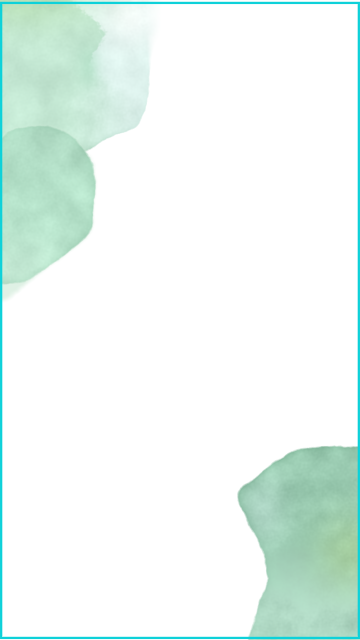
Give the GLSL for this background, as a Shadertoy shader.

```glsl
// Green watercolour washes in two corners of a white sheet with a thin cyan frame.

const vec2 SHEET = vec2(4.32, 7.68); // canvas size in sheet units

const vec3 PAPER = vec3(1.0);
const vec3 CYAN = vec3(0.05, 0.82, 0.85);
const vec3 MIST = vec3(0.87, 0.95, 0.93);
const vec3 MINT = vec3(0.77, 0.91, 0.83);
const vec3 JADE = vec3(0.71, 0.885, 0.79);
const vec3 SAGE = vec3(0.60, 0.79, 0.69);
const vec3 LIME = vec3(0.68, 0.84, 0.63);

vec2 gradientAt(vec2 cell) {
    vec2 h = vec2(dot(cell, vec2(127.1, 311.7)), dot(cell, vec2(269.5, 183.3)));
    return fract(sin(h) * 43758.5) * 2.0 - 1.0;
}

float gradientNoise(vec2 p) {
    vec2 i = floor(p), f = fract(p);
    vec2 u = f * f * f * (f * (f * 6.0 - 15.0) + 10.0);
    vec2 e = vec2(0.0, 1.0);
    float low = mix(dot(gradientAt(i), f), dot(gradientAt(i + e.yx), f - e.yx), u.x);
    float high = mix(dot(gradientAt(i + e.xy), f - e.xy), dot(gradientAt(i + e.yy), f - e.yy), u.x);
    return mix(low, high, u.y);
}

float fbm(vec2 p) {
    float sum = 0.0, amp = 0.6;
    for (int i = 0; i < 5; i++) {
        sum += amp * gradientNoise(p);
        p = mat2(1.6, 1.2, -1.2, 1.6) * p + 3.7;
        amp *= 0.5;
    }
    return sum;
}

// Signed distance helpers
float plane(vec2 p, vec2 point, vec2 normal) { return dot(p - point, normalize(normal)); }

float smoothMax(float a, float b, float k) {
    float h = max(k - abs(a - b), 0.0) / k;
    return max(a, b) + h * h * k * 0.25;
}

float capsule(vec2 p, vec2 a, vec2 b, float r) {
    vec2 ab = b - a;
    float t = clamp(dot(p - a, ab) / dot(ab, ab), 0.0, 1.0);
    return length(p - a - ab * t) - r;
}

float cover(float d, float soft) { return 1.0 - smoothstep(-soft, soft, d); }

// Soft round weight for blooms of pigment
float bloom(vec2 p, vec2 centre, vec2 radius) {
    vec2 q = (p - centre) / radius;
    return exp(-dot(q, q));
}

// Lays pigment over the base, with pigment gathered along its edge
vec3 wash(vec3 base, vec3 pigment, float d, float soft, float rim, float opacity) {
    float edge = rim * exp(-abs(d) / 0.035);
    return mix(base, pigment * (1.0 - edge * vec3(1.0, 0.6, 0.8)), cover(d, soft) * opacity);
}

vec3 upperWash(vec3 base, vec2 p, vec2 q, float mottle, float px) {
    float d = smoothMax(plane(q, vec2(1.80, 6.98), vec2(1.0, -0.07)),
                        plane(q, vec2(1.35, 6.03), vec2(0.44, -0.90)), 0.22);
    float core = smoothMax(plane(q, vec2(1.15, 7.48), vec2(0.64, 0.77)), q.x - 1.22, 0.1);
    core += 0.35 * mottle + 0.2 * bloom(p, vec2(1.2, 6.95), vec2(0.2));
    float coreSoft = mix(0.5, 0.04, smoothstep(6.4, 7.0, p.y));
    vec3 pale = mix(MIST, vec3(0.96, 0.985, 0.98), bloom(p, vec2(1.6, 7.5), vec2(0.4, 0.35)));
    vec3 pigment = mix(pale, MINT, cover(core, coreSoft));
    pigment = mix(pigment, JADE, 0.75 * bloom(q, vec2(1.06, 6.88), vec2(0.14, 0.22)));
    pigment = mix(pigment, LIME, 0.55 * bloom(q, vec2(0.2, 7.7), vec2(0.9, 0.35)));
    float soft = mix(px, 0.12, smoothstep(6.8, 7.4, p.y));
    float rim = 0.08 * (1.0 - smoothstep(6.1, 6.9, p.y));
    return wash(base, pigment + 0.10 * mottle, d, soft, rim, 1.0);
}

vec3 middleWash(vec3 base, vec2 p, vec2 q, float mottle, float px) {
    float body = capsule(q, vec2(0.46, 5.48), vec2(0.36, 4.68), 0.69);
    float fringe = smoothMax(body, plane(q, vec2(1.04, 4.83), vec2(0.61, -0.79)), 0.08);
    float d = smoothMax(fringe, 4.27 - q.y, 0.15);
    vec3 pigment = mix(JADE, MINT, 0.8 * bloom(q, vec2(0.2, 4.4), vec2(0.6, 0.45)));
    pigment = mix(pigment, JADE * 0.95, 0.7 * bloom(q, vec2(0.65, 5.95), vec2(0.45, 0.3)));
    vec3 color = wash(base, mix(MIST, LIME, 0.25), fringe, 0.04, 0.0, 0.7);
    return wash(color, pigment + 0.13 * mottle, d, px * 1.3, 0.07, 1.0);
}

vec3 lowerWash(vec3 base, vec2 p, vec2 q, float mottle, float px) {
    float cap = smoothMax(q.y - 2.33, plane(q, vec2(3.00, 1.90), vec2(-0.655, 0.757)), 0.32);
    cap = smoothMax(cap, plane(q, vec2(2.98, 1.40), vec2(-0.885, -0.466)), 0.14);
    float below = 0.75 - q.y;
    float side = 3.22 - max(0.333 * below, -0.21 * below);
    float d = min(cap, max((side - q.x) * 0.95, q.y - 1.2));
    vec3 pigment = mix(vec3(0.70, 0.86, 0.78), SAGE, smoothstep(0.3, 1.3, q.y + mottle));
    pigment = mix(pigment, vec3(0.69, 0.84, 0.78), 0.8 * bloom(q, vec2(3.15, 1.55), vec2(0.28, 0.4)));
    pigment = mix(pigment, LIME * 0.97, 0.75 * bloom(q, vec2(4.2, 1.05), vec2(0.4, 0.45)));
    float rim = mix(0.06, 0.16, smoothstep(1.0, 1.6, p.y));
    return wash(base, pigment + 0.16 * mottle, d, px * 1.3, rim, 1.0);
}

void mainImage(out vec4 fragColor, in vec2 fragCoord) {
    vec2 p = fragCoord / iResolution.xy * SHEET;
    float px = SHEET.x / iResolution.x;

    // Ragged edges, cloudy pigment and paper grain
    vec2 q = p + 0.07 * vec2(fbm(p * 3.5), fbm(p * 3.5 + 19.0));
    float mottle = fbm(p * 2.6 + 7.0) + 0.15 * gradientNoise(p * 28.0);

    vec3 color = upperWash(PAPER, p, q, mottle, px);
    color = middleWash(color, p, q, mottle, px);
    color = lowerWash(color, p, q, mottle, px);

    // Thin frame, set just inside the top edge
    vec2 toEdge = min(p - vec2(0.014, 0.025), vec2(4.306, 7.645) - p);
    float frame = abs(min(toEdge.x, toEdge.y)) - 0.014;
    color = mix(color, CYAN, cover(frame, px * 0.6));
    fragColor = vec4(clamp(color, 0.0, 1.0), 1.0);
}
```
